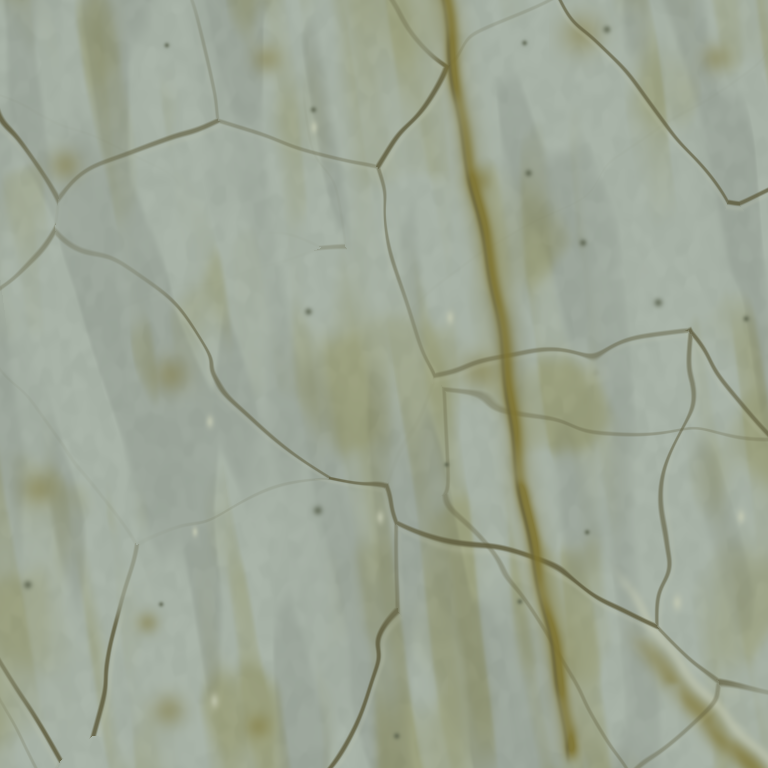
Reproduce this texture procedurally as a Shadertoy shader.

```glsl
// Weathered pale grey-green stone with fine cracks, vertical stains and an ochre vein.

const vec3 PALE_STONE  = vec3(0.652, 0.695, 0.648);
const vec3 WARM_STONE  = vec3(0.600, 0.622, 0.490);
const vec3 OCHRE       = vec3(0.490, 0.450, 0.190);
const vec3 CRACK_BROWN = vec3(0.370, 0.360, 0.240);
const vec3 SPECK_GREY  = vec3(0.340, 0.370, 0.290);
const vec3 FLECK_LIGHT = vec3(0.770, 0.790, 0.700);

vec2 hash2(vec2 cell) {
    vec3 q = fract(cell.xyx * vec3(0.1031, 0.1030, 0.0973));
    q += dot(q, q.yzx + 33.33);
    return fract((q.xx + q.yz) * q.zy);
}

// Smooth cellular noise: random cell values blended by distance, 0 to 1.
float softCells(vec2 p, float seed) {
    vec2 base = floor(p), f = p - base;
    float sum = 0.0, total = 0.0;
    for (int y = -1; y <= 1; y++)
    for (int x = -1; x <= 1; x++) {
        vec2 o = vec2(x, y);
        vec2 cell = base + o + seed;
        vec2 d = o + hash2(cell) - f;
        float weight = exp(-6.0 * dot(d, d));
        sum += weight * hash2(cell + 71.0).x;
        total += weight;
    }
    return sum / total;
}

float bell(float d, float width) {
    return exp(-d * d / (width * width));
}

// Cell borders, each with its own strength: x = dark line, y = light rim.
vec2 cracks(vec2 p, float scale, float width, float seed, float pixel) {
    vec2 q = p * scale, base = floor(q), f = q - base;
    vec2 nearest = vec2(0.0), nearCell = vec2(0.0);
    float best = 9.0;
    for (int y = -1; y <= 1; y++)
    for (int x = -1; x <= 1; x++) {
        vec2 o = vec2(x, y);
        vec2 r = o + hash2(base + o + seed) - f;
        if (dot(r, r) < best) { best = dot(r, r); nearest = r; nearCell = o; }
    }
    vec2 result = vec2(0.0);
    for (int y = -2; y <= 2; y++)
    for (int x = -2; x <= 2; x++) {
        vec2 o = nearCell + vec2(x, y);
        vec2 r = o + hash2(base + o + seed) - f;
        vec2 across = r - nearest;
        if (dot(across, across) < 0.0001) continue;
        float d = dot(0.5 * (r + nearest), normalize(across)) / scale;
        float strength = hash2(2.0 * base + nearCell + o + seed + 13.0).x;
        strength = smoothstep(0.08, 0.75, strength);
        float w = width * (0.65 + 0.5 * strength);
        float line = 1.0 - smoothstep(w * 0.3, w + pixel, d);
        float side = step(0.0, across.y);
        result = max(result, strength * vec2(line, side * bell(d - 2.0 * w, w)));
    }
    return result;
}

// Sparse soft dots, at most one to a grid cell.
float dots(vec2 p, float scale, float radius, float chance, float seed) {
    vec2 q = p * scale, cell = floor(q);
    vec2 rnd = hash2(cell + seed);
    float present = step(hash2(cell + seed + 37.0).x, chance);
    float d = length(q - cell - 0.3 - 0.4 * rnd) / scale;
    return present * bell(d, radius * (0.6 + 0.6 * rnd.y));
}

// Stone ground: leaning vertical streaks over soft blotches.
vec3 stone(vec2 p) {
    float u = p.x + 0.13 * p.y;
    float broad = softCells(vec2(u * 10.0, p.y * 1.6), 5.0);
    float fine = softCells(vec2(u * 38.0, p.y * 3.0), 19.0);
    float blotch = softCells(p * vec2(12.0, 9.0), 41.0);
    float grey = softCells(vec2(u * 24.0, p.y * 5.0), 83.0);
    float warmth = 0.38 * broad + 0.26 * fine + 0.36 * blotch;
    vec3 color = mix(PALE_STONE, WARM_STONE, smoothstep(0.42, 0.76, warmth));
    color *= 1.0 - 0.07 * smoothstep(0.5, 0.85, grey);
    return color + 0.025 * (softCells(p * vec2(75.0, 50.0), 7.0) - 0.5);
}

// Ochre vein running down the stone: x = stain, y = dark thread.
vec2 vein(vec2 p) {
    float center = 0.58 + 0.165 * (1.0 - p.y) + 0.004 * sin(p.y * 13.0) + 0.0015 * sin(p.y * 47.0);
    float d = p.x - center;
    float patchy = softCells(vec2(p.x * 20.0, p.y * 14.0), 29.0);
    float stain = 0.24 * bell(d, 0.020) + (0.38 + 0.5 * patchy) * bell(d, 0.0085);
    float thread = bell(d + 0.005, 0.0028) * (0.2 + 0.6 * patchy);
    return vec2(stain, thread) * smoothstep(0.0, 0.03, p.y);
}

// Slanted chipped ridge: x = ochre on its lower side, y = pale crest.
vec2 ridge(vec2 p, vec2 start, vec2 end) {
    vec2 along = end - start;
    float t = dot(p - start, along) / dot(along, along);
    float s = dot(p - start, normalize(vec2(-along.y, along.x)));
    s += 0.012 * sin(3.14 * t) + 0.002 * sin(t * 23.0);
    float patchy = softCells(p * 26.0, 53.0);
    float ends = smoothstep(0.0, 0.25, t);
    float stain = bell(s + 0.022, 0.015) * smoothstep(0.2, 0.6, t) * (0.25 + 0.8 * patchy);
    return ends * vec2(stain, bell(s, 0.007) * 0.5);
}

void mainImage(out vec4 fragColor, in vec2 fragCoord) {
    vec2 p = fragCoord / iResolution.y;
    float pixel = 1.0 / iResolution.y;
    vec3 color = stone(p);

    // Stains
    vec2 chip = ridge(p, vec2(0.79, 0.28), vec2(0.99, 0.02));
    color = mix(color, OCHRE, 0.4 * dots(p, 7.0, 0.022, 0.16, 3.0));
    color = mix(color, OCHRE, 0.85 * chip.x);
    color = mix(color, FLECK_LIGHT, chip.y);

    // Bent crack network with a fainter finer layer
    vec2 bend = vec2(softCells(p * 8.0, 61.0), softCells(p * 8.0, 97.0)) - 0.5;
    vec2 q = vec2(p.x + 0.15 * p.y, p.y * 0.88) + 0.045 * bend;
    vec2 mainCracks = cracks(q, 3.3, 0.0028, 11.0, pixel);
    vec2 hairCracks = cracks(q + 0.37, 2.1, 0.0022, 67.0, pixel);
    float fade = smoothstep(0.15, 0.55, softCells(p * 5.0, 23.0));
    color = mix(color, FLECK_LIGHT, 0.2 * mainCracks.y * fade);
    color = mix(color, CRACK_BROWN, 0.35 * hairCracks.x * fade);
    color = mix(color, CRACK_BROWN, mainCracks.x * (0.3 + 0.55 * fade));

    // Vein, specks and light flecks
    vec2 seam = vein(p);
    color = mix(color, OCHRE, min(seam.x, 0.9));
    color = mix(color, CRACK_BROWN, 0.75 * seam.y);
    color = mix(color, SPECK_GREY, 0.65 * dots(p, 11.0, 0.005, 0.09, 47.0));
    color = mix(color, FLECK_LIGHT, 0.7 * dots(p * vec2(1.0, 0.6), 13.0, 0.005, 0.07, 89.0));
    fragColor = vec4(color, 1.0);
}
```
